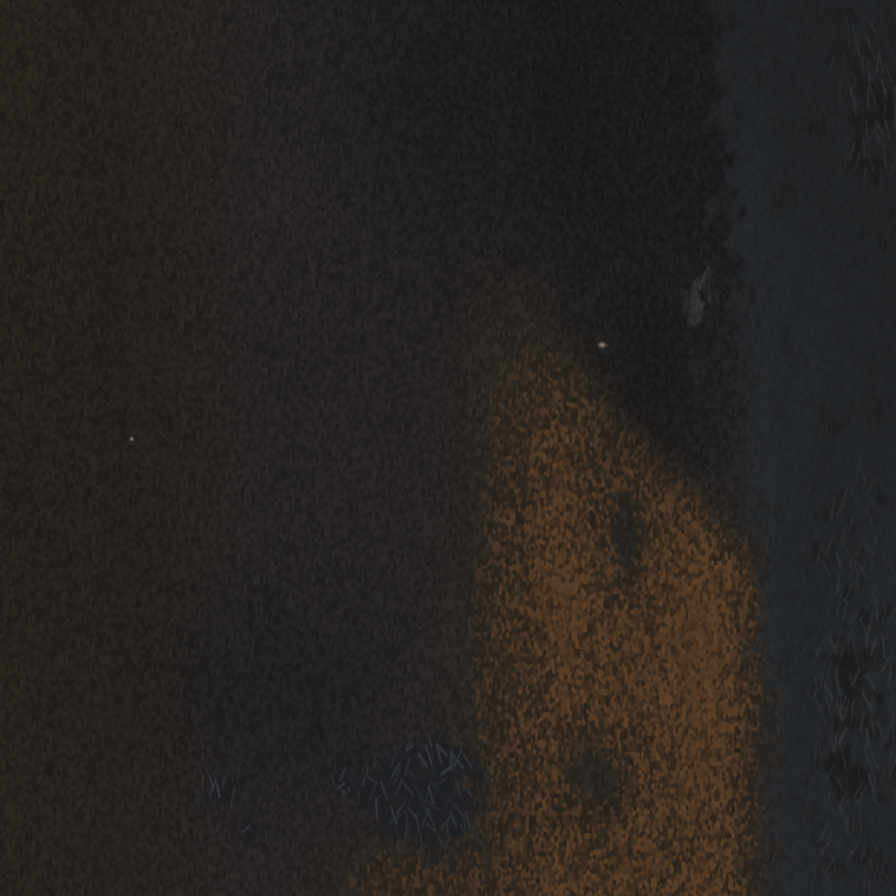
Reproduce this texture procedurally as a three.js fragment shader.

```glsl
#define WARM_BASE vec3(0.152, 0.143, 0.138)
#define BROWN_EDGE vec3(0.148, 0.133, 0.112)
#define SOOT vec3(0.106, 0.102, 0.102)
#define STEEL vec3(0.138, 0.147, 0.156)
#define RUST_DARK vec3(0.188, 0.158, 0.128)
#define RUST_BRIGHT vec3(0.335, 0.228, 0.140)
#define FIBRE_COLOR vec3(0.225, 0.235, 0.255)
#define GRAIN_CELLS vec2(310.0, 200.0)
#define GRAIN_DEPTH 0.36
#define RUST_SPECKLE 0.75
#define EDGE_RAGGED 0.035

varying vec2 vUv;

float hash(vec2 p) {
  vec3 q = fract(p.xyx * 0.1031);
  q += dot(q, q.yzx + 33.33);
  return fract((q.x + q.y) * q.z);
}
vec2 hash2(vec2 p) { return vec2(hash(p), hash(p + 57.3)); }

// Smooth cellular noise: blended cell tones, -0.5 to 0.5
float cellTone(vec2 p) {
  float total = 0.0, weights = 0.0;
  for (int y = -1; y <= 1; y++)
  for (int x = -1; x <= 1; x++) {
    vec2 id = floor(p) + vec2(x, y);
    vec2 d = id + hash2(id) - p;
    float w = exp(-5.0 * dot(d, d));
    total += w * hash(id + 19.7);
    weights += w;
  }
  return total / weights - 0.5;
}

// Layered warped sines for broad stains, about -1 to 1
float clouds(vec2 p) {
  float sum = 0.0, amp = 0.55;
  for (int i = 0; i < 5; i++) {
    p = mat2(0.8, 0.6, -0.6, 0.8) * p * 1.75 + 2.3;
    p += 0.6 * sin(p.yx * 1.3 + float(i));
    sum += amp * sin(p.x) * sin(p.y);
    amp *= 0.58;
  }
  return sum;
}

// One thin randomly tilted fibre per cell
float fibres(vec2 p, float spread) {
  float mask = 0.0;
  for (int y = -1; y <= 1; y++)
  for (int x = -1; x <= 1; x++) {
    vec2 id = floor(p) + vec2(x, y);
    vec2 d = p - id - hash2(id);
    float angle = (hash(id + 8.1) - 0.5) * spread;
    vec2 along = vec2(sin(angle), cos(angle));
    d -= along * clamp(dot(d, along), -0.65, 0.65);
    mask = max(mask, hash(id + 3.4) * smoothstep(0.22, 0.02, length(d)));
  }
  return mask;
}

float blot(vec2 p, vec2 centre, vec2 radius) {
  vec2 d = (p - centre) / radius;
  return exp(-dot(d, d));
}

void main() {
  vec2 uv = vUv;
  float broad = clouds(uv * vec2(3.0, 1.6));
  float streak = clouds(uv * vec2(9.0, 1.2) + 4.0);
  float grain = cellTone(uv * GRAIN_CELLS);
  float chips = cellTone(uv * vec2(95.0, 65.0)) + 0.7 * cellTone(uv * 28.0);
  vec2 p = uv + 0.025 * vec2(broad, streak) + 0.006 * chips;

  // Dark plate, brown at left and sooty at top
  vec3 color = mix(BROWN_EDGE, WARM_BASE, smoothstep(0.0, 0.3, p.x));
  float soot = smoothstep(0.22, 0.66, p.x) * smoothstep(0.5, 0.9, p.y + 0.35 * (p.x - 0.5));
  soot = max(soot, blot(p, vec2(0.74, 0.62), vec2(0.10, 0.22)));
  soot = max(soot, 0.5 * blot(p, vec2(0.30, 0.23), vec2(0.13, 0.12)));
  color = mix(color, SOOT, 0.9 * soot) * (1.0 + 0.05 * broad + 0.05 * streak);

  // Rust plume, wide at the foot and tapering up to the left
  float left = 0.585 - 0.06 * smoothstep(0.4, 0.75, p.y);
  float right = mix(0.85, 0.64, smoothstep(0.34, 0.66, p.y));
  float plume = smoothstep(left - 0.13, left + 0.09, p.x) * smoothstep(right + 0.04, right - 0.06, p.x);
  plume *= smoothstep(0.82, 0.28, p.y) * (0.72 + 0.25 * broad + 0.22 * streak);
  plume += 0.3 * blot(p, vec2(0.635, 0.32), vec2(0.025, 0.22));
  plume += 0.25 * blot(p, vec2(0.80, 0.28), vec2(0.04, 0.15));
  plume += 0.4 * blot(p, vec2(0.46, 0.02), vec2(0.10, 0.04));
  float shade = blot(p, vec2(0.705, 0.40), vec2(0.022, 0.06));
  shade = max(shade, blot(p, vec2(0.67, 0.13), vec2(0.04, 0.045)));
  plume *= 1.0 - 0.85 * shade;
  float speckle = smoothstep(0.22, 1.15, plume + RUST_SPECKLE * grain + 0.1 * chips);
  color = mix(color, RUST_DARK, smoothstep(0.0, 0.5, plume));
  color = mix(color, RUST_BRIGHT, 0.85 * speckle * smoothstep(0.05, 0.4, plume));

  // Peeled steel strip with pits and scratches
  float border = 0.86 - 0.07 * uv.y + 0.012 * streak;
  float steel = smoothstep(-0.015, 0.025, uv.x - border + EDGE_RAGGED * chips);
  vec3 steelColor = STEEL * (1.0 + 0.12 * broad + 0.10 * streak);
  float worn = blot(uv, vec2(0.95, 0.22), vec2(0.06, 0.25)) + blot(uv, vec2(0.98, 0.90), vec2(0.06, 0.10));
  steelColor = mix(steelColor, SOOT, 0.8 * smoothstep(0.2, 0.85, worn * 0.5 + 0.8 * chips));
  float scratch = fibres(uv * vec2(100.0, 62.0), 1.6);
  steelColor += 0.06 * scratch * smoothstep(0.2, 0.9, worn + 0.6 * chips);
  color = mix(color, steelColor, steel);

  // Fibrous flake, small chips and a pale smear
  float slope = uv.x - 0.34;
  float flake = max(max(uv.x - 0.525, uv.y - 0.13 - 0.37 * slope), max(0.13 - 0.6 * slope - uv.y, 0.055 - uv.y));
  float bits = blot(uv, vec2(0.25, 0.12), vec2(0.03)) + blot(uv, vec2(0.28, 0.07), vec2(0.02));
  float torn = max(smoothstep(0.012, -0.012, flake + 0.04 * chips), smoothstep(0.55, 0.9, bits + 0.7 * chips));
  color = mix(color, mix(STEEL * 0.86, FIBRE_COLOR, 0.8 * fibres(uv * vec2(100.0, 65.0), 2.4)), torn);
  float smear = blot(uv, vec2(0.782, 0.68), vec2(0.018, 0.075));
  color += 0.10 * smear * smoothstep(-0.1, 0.5, chips + 0.3 * scratch);

  // Fine grain and two bright nicks
  color *= 1.0 + GRAIN_DEPTH * grain * mix(1.0, 0.4, max(steel, torn));
  float nick = blot(uv, vec2(0.672, 0.615), vec2(0.004, 0.003)) + blot(uv, vec2(0.147, 0.51), vec2(0.002));
  color = mix(color, vec3(0.55, 0.50, 0.46), min(nick, 0.9));
  gl_FragColor = vec4(color, 1.0);
}
```
